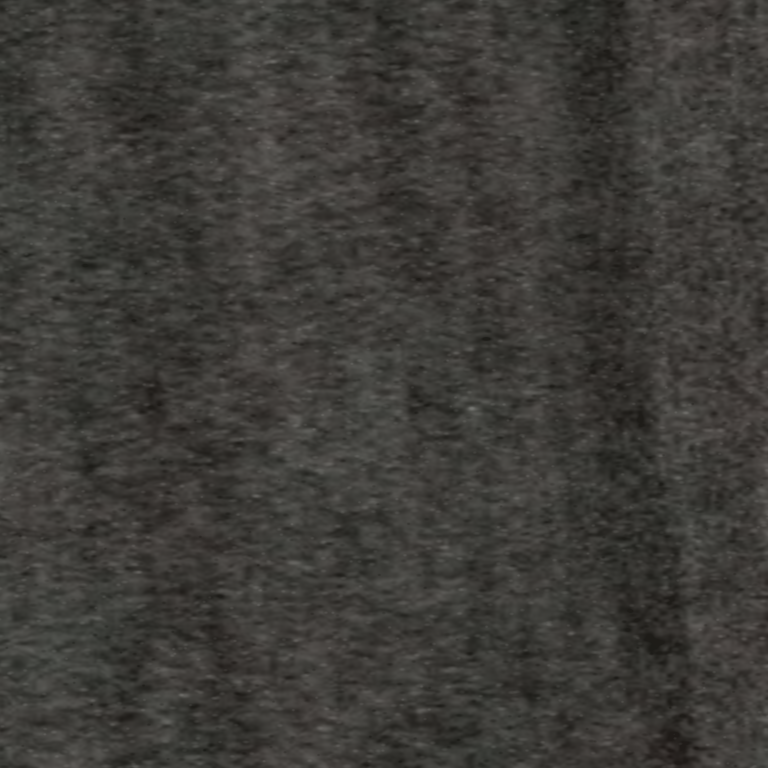
This texture is drawn by a WebGL 2 fragment shader. Its source:

```glsl
#version 300 es
precision highp float;

uniform vec2 u_resolution;
out vec4 fragColor;

float hash(vec2 cell) {
    return fract(sin(dot(cell, vec2(127.1, 311.7))) * 43758.5453);
}

// Smooth value noise centred on zero
float noise(vec2 p) {
    vec2 cell = floor(p);
    vec2 f = fract(p);
    f = f * f * (3.0 - 2.0 * f);
    float low = mix(hash(cell), hash(cell + vec2(1.0, 0.0)), f.x);
    float high = mix(hash(cell + vec2(0.0, 1.0)), hash(cell + vec2(1.0, 1.0)), f.x);
    return mix(low, high, f.y) - 0.5;
}

// Soft-edged vertical stripe
float band(float x, float center, float halfWidth, float softness) {
    return 1.0 - smoothstep(halfWidth - softness, halfWidth + softness, abs(x - center));
}

// Scattered short flecks, some light and some dark
float flecks(vec2 uv, vec2 density, float share, float seed) {
    vec2 p = uv * density;
    vec2 home = floor(p);
    float sum = 0.0;
    for (int j = -1; j <= 1; j++) {
        for (int i = -1; i <= 1; i++) {
            vec2 cell = home + vec2(float(i), float(j));
            vec2 id = cell + seed;
            vec2 center = cell + vec2(hash(id + 3.7), hash(id + 8.3));
            vec2 radius = mix(vec2(0.3, 0.35), vec2(0.85, 0.6), hash(id + 5.1));
            vec2 d = (p - center) / radius;
            float present = step(hash(id + 1.9), share);
            float polarity = mix(-0.8, 1.0, step(0.4, hash(id + 6.4)));
            sum += present * polarity * (1.0 - smoothstep(0.1, 1.0, length(d)));
        }
    }
    return sum;
}

// Broad worn stripes and narrow vertical streaks
float stripes(vec2 uv) {
    float x = uv.x + 0.1 * (uv.y - 0.5) + 0.012 * noise(uv * vec2(9.0, 14.0));
    float tone = 0.022 * band(x, 0.38, 0.06, 0.05);
    tone -= 0.020 * band(x, 0.56, 0.035, 0.025);
    tone -= 0.040 * band(x, 0.815, 0.045, 0.014);
    tone -= 0.012 * band(x, 0.23, 0.05, 0.04);
    tone += 0.024 * smoothstep(0.85, 0.88, x);
    tone += 0.050 * noise(vec2(x * 26.0, uv.y * 2.5) + 17.0);
    tone += 0.030 * noise(vec2(x * 75.0, uv.y * 6.0) + 41.0);
    return tone;
}

// Fine crosswise grain, rounder towards the right
float grain(vec2 uv) {
    vec2 p = uv + 0.006 * vec2(noise(uv * 37.0), noise(uv * 41.0 + 9.0));
    float longGrain = noise(p * vec2(52.0, 135.0) + 5.0);
    float roundGrain = noise(p * vec2(110.0, 130.0) + 23.0);
    float tone = 0.105 * mix(longGrain, roundGrain, smoothstep(0.6, 0.9, uv.x));
    tone += 0.075 * noise(p * vec2(93.0, 190.0) + 67.0);
    tone += 0.045 * noise(p * vec2(170.0, 240.0) + 89.0);
    return tone;
}

void main() {
    vec2 uv = gl_FragCoord.xy / u_resolution;

    // Tone from large to small features
    float tone = 0.236 + stripes(uv);
    tone += 0.055 * noise(uv * vec2(24.0, 17.0) + 31.0);
    tone += 0.045 * noise(uv * vec2(34.0, 46.0) + 53.0);
    tone += grain(uv);
    tone += 0.065 * flecks(uv, vec2(55.0, 120.0), 0.14, 11.0);
    tone += 0.055 * flecks(uv, vec2(105.0, 150.0), 0.12, 71.0);
    tone = clamp(tone, 0.11, 0.46);

    // Warm grey drifting between brown and olive
    float warmth = noise(uv * vec2(8.0, 6.0) + 13.0) + 0.7 * noise(uv * vec2(30.0, 45.0) + 97.0);
    warmth += 0.3 * smoothstep(0.75, 0.95, uv.x);
    vec3 color = tone + vec3(0.005, 0.0, -0.015);
    color += warmth * vec3(0.012, -0.006, -0.001);
    fragColor = vec4(color, 1.0);
}
```
